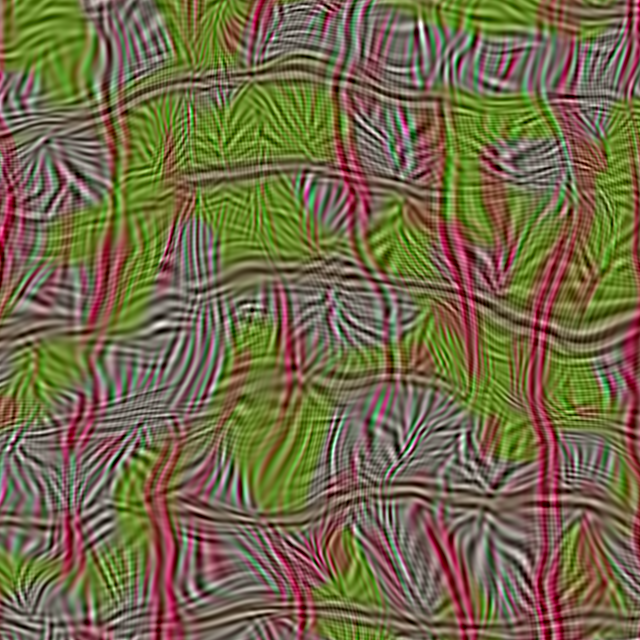
Reproduce this pattern procedurally as a Shadertoy shader.

```glsl
#define COLUMNS 7.0
#define ROWS 6.0
#define WARP 0.10
#define LEDGE_SWAY 0.16
#define GRAIN_CELL 0.025
#define GRAIN_LENGTH 0.022
#define GRAIN_WIDTH 0.0105
#define RIPPLES 56.0
#define CONTRAST 0.21
#define HATCH 140.0
#define FAN_SHARE 0.6

const float TAU = 6.2831853;
const vec3 STONE = vec3(0.45, 0.43, 0.40);
const vec3 MOSS  = vec3(0.40, 0.53, 0.15);
const vec3 ROSE  = vec3(0.58, 0.19, 0.28);
const vec3 EARTH = vec3(0.43, 0.37, 0.30);

float hash(vec2 p) {
    vec3 a = fract(p.xyx * 0.1031);
    a += dot(a, a.yzx + 33.33);
    return fract((a.x + a.y) * a.z);
}

float noise(vec2 p) {
    vec2 i = floor(p), f = fract(p);
    f = f * f * (3.0 - 2.0 * f);
    return mix(mix(hash(i), hash(i + vec2(1, 0)), f.x),
               mix(hash(i + vec2(0, 1)), hash(i + 1.0), f.x), f.y);
}

// Bends the straight lattice into leaning walls and curved ledges
vec2 bend(vec2 p) {
    vec2 sway = vec2(noise(p * 4.5 + 11.0), noise(p * 4.5 + 47.0)) - 0.5;
    vec2 kink = vec2(noise(p * 13.0 + 23.0), noise(p * 13.0 + 81.0)) - 0.5;
    vec2 q = p + WARP * (sway + 0.22 * kink);
    q.y += LEDGE_SWAY * (noise(vec2(q.x * COLUMNS * 0.5, 3.0)) - 0.5);
    return q + 2.0;
}

// Stroke direction: nested squares in some rooms, fans in the others
vec2 strokeDirection(vec2 q) {
    vec2 lattice = q * vec2(COLUMNS, ROWS);
    vec2 room = floor(lattice), f = 2.0 * fract(lattice) - 1.0;
    vec2 side = abs(f);
    vec2 dir = side.x > side.y ? vec2(0, 1) : vec2(1, 0);
    if (hash(room + 5.0) < FAN_SHARE && max(side.x, side.y) < 0.85) {
        float apex = hash(room + 9.0) < 0.5 ? -0.9 : 0.9;
        dir = normalize(f * vec2(1.5, 1.0) - vec2(0.0, apex));
    }
    float turn = 1.3 * (noise(q * 26.0) - 0.5);
    return mat2(cos(turn), sin(turn), -sin(turn), cos(turn)) * dir;
}

// Sum of short wave packets; upright ones split into rose and green
vec3 strokes(vec2 q) {
    vec2 home = floor(q / GRAIN_CELL);
    vec3 sum = vec3(0);
    for (int y = -2; y <= 2; y++)
    for (int x = -2; x <= 2; x++) {
        vec2 cell = home + vec2(x, y);
        vec2 centre = (cell + vec2(hash(cell), hash(cell + 71.0))) * GRAIN_CELL;
        vec2 dir = strokeDirection(centre), r = q - centre;
        float along = dot(r, dir), across = dot(r, vec2(dir.y, -dir.x));
        float finer = mix(0.7, 1.5, hash(cell + 31.0));
        vec2 k = vec2(along / GRAIN_LENGTH, across / GRAIN_WIDTH);
        float split = pow(abs(dir.y), 6.0) * (2.0 * hash(cell + 53.0) - 1.0);
        vec3 phase = TAU * hash(cell + 17.0) + split * vec3(0.0, 2.2, 0.9);
        sum += exp(-0.5 * dot(k, k)) * cos(TAU * RIPPLES * finer * across + phase);
    }
    return sum;
}

void mainImage(out vec4 fragColor, in vec2 fragCoord) {
    vec2 p = fragCoord / min(iResolution.x, iResolution.y);
    vec2 q = bend(p);

    // Distance to the nearest wall and ledge, each fading in and out
    vec2 lattice = q * vec2(COLUMNS, ROWS);
    vec2 edge = floor(lattice + 0.5);
    vec2 d = (lattice - edge) / vec2(COLUMNS, ROWS);
    float wall = smoothstep(0.25, 0.6, noise(vec2(edge.x * 7.0, q.y * 5.0)));
    float ledge = smoothstep(0.35, 0.65, noise(vec2(q.x * 5.0, edge.y * 7.0 + 90.0)));
    float wallGlow = wall * exp(-pow(d.x / 0.022, 2.0));
    float ledgeGlow = ledge * exp(-pow(d.y / 0.023, 2.0));

    // Ground colours
    float moss = smoothstep(0.44, 0.66, noise(q * 11.0 + 3.0));
    vec3 col = mix(STONE, MOSS, moss);
    float bloom = smoothstep(0.62, 0.85, noise(q * vec2(26.0, 11.0) + 35.0));
    col = mix(col, ROSE, 0.6 * bloom);
    col = mix(col, EARTH, 0.9 * ledgeGlow);
    float blush = smoothstep(0.1, 0.5, noise(vec2(edge.x * 3.0, q.y * 9.0)));
    col = mix(col, ROSE, wallGlow * blush);

    // Strokes, quieter on the open moss and under the walls
    float calm = (1.0 - 0.35 * moss) * (1.0 - 0.5 * max(wallGlow, ledgeGlow));
    col += CONTRAST * calm * strokes(q);

    // Long ridges that follow walls and ledges
    float wallPhase = TAU * hash(edge.xx + 13.0);
    float ledgePhase = TAU * hash(edge.yy + 29.0);
    col += 0.20 * wallGlow * cos(TAU * 46.0 * d.x + wallPhase + vec3(0.0, 1.1, 0.5));
    col += 0.20 * ledgeGlow * cos(TAU * 50.0 * d.y + ledgePhase);

    // Fine woven hatching in patches
    float weave = smoothstep(0.4, 0.75, noise(q * 14.0 + 60.0));
    vec2 thread = sin(TAU * HATCH * q);
    col += 0.045 * weave * (thread.x + thread.y);

    fragColor = vec4(clamp(col, 0.0, 1.0), 1.0);
}
```
